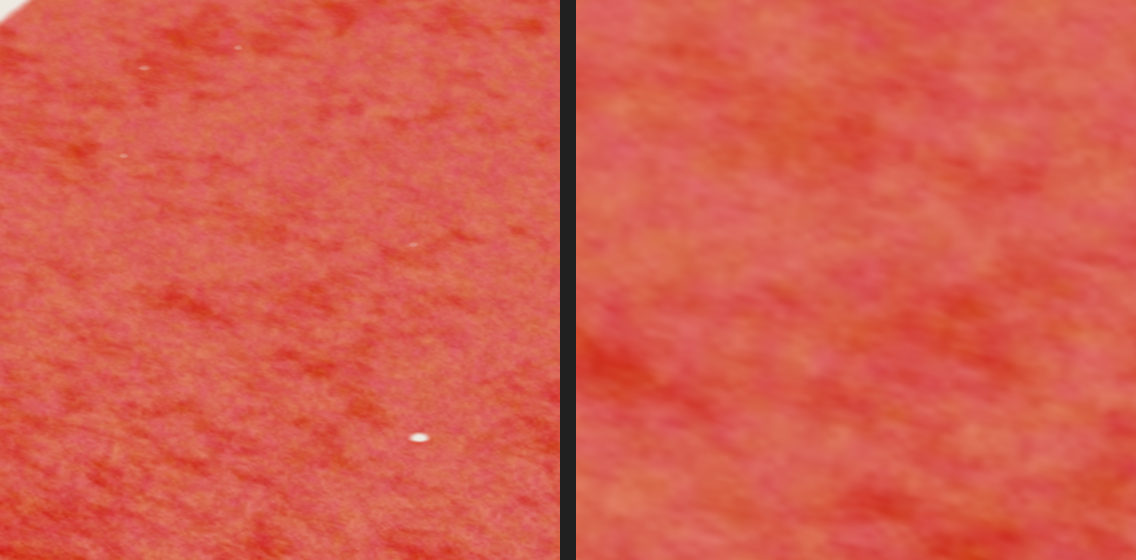
Left: the whole. Right: its middle third, enlarged.
A Shadertoy shader for this texture:

```glsl
const vec3 BASE_RED = vec3(0.856, 0.390, 0.334);
const vec3 DEEP_RED = vec3(0.815, 0.170, 0.075);
const vec3 PINK_SHIFT = vec3(0.002, -0.026, 0.024);   // negated it turns orange
const vec3 TONE_SHIFT = vec3(0.034, 0.085, 0.080);
const vec3 PALE = vec3(0.93, 0.91, 0.88);

const float SLOPE_LOW = 0.34;       // fall of the streaks at the bottom
const float SLOPE_HIGH = 0.10;      // and at the top
const float GRAIN_TILT = 0.22;      // in radians
const vec2 PATCH_SCALE = vec2(6.5, 12.0);
const vec2 STREAK_SCALE = vec2(15.0, 40.0);
const vec2 DAB_SCALE = vec2(36.0, 62.0);
const vec2 CHROMA_SCALE = vec2(62.0, 84.0);
const vec2 GRAIN_SCALE = vec2(82.0, 122.0);
const float PATCH_AMOUNT = 0.76;
const float STREAK_AMOUNT = 0.18;
const float DAB_AMOUNT = 0.24;
const float GRAIN_AMOUNT = 0.62;

const vec2 CHIP_POS = vec2(0.749, 0.217);
const vec2 CHIP_SIZE = vec2(0.021, 0.012);
const vec2 CORNER_SIZE = vec2(0.056, 0.042);
const int FLECK_COUNT = 4;

float hash(vec2 p) {
    vec3 q = fract(vec3(p.xyx) * 0.1031);
    q += dot(q, q.yzx + 33.33);
    return fract((q.x + q.y) * q.z);
}

// Value noise from -1 to 1
float noise(vec2 p) {
    vec2 cell = floor(p);
    vec2 f = fract(p);
    f = f * f * (3.0 - 2.0 * f);
    float low = mix(hash(cell), hash(cell + vec2(1, 0)), f.x);
    float high = mix(hash(cell + vec2(0, 1)), hash(cell + vec2(1, 1)), f.x);
    return 2.0 * mix(low, high, f.y) - 1.0;
}

float fbm(vec2 p) {
    float sum = 0.0;
    float weight = 0.5;
    for (int i = 0; i < 4; i++) {
        sum += weight * noise(p);
        p = mat2(1.9, 0.25, -0.3, 2.0) * p + 17.3;
        weight *= 0.6;
    }
    return sum;
}

// Soft pale drop with a flat underside
float chip(vec2 p, vec2 size) {
    p.y *= p.y < 0.0 ? 1.6 : 1.0;
    return 1.0 - smoothstep(0.35, 1.15, length(p / size));
}

void mainImage(out vec4 fragColor, in vec2 fragCoord) {
    vec2 uv = fragCoord / iResolution.xy;
    float nearness = 1.0 - uv.y;

    // Surface coordinates: streaks fall to the right, steeper near the viewer
    float slope = mix(SLOPE_LOW, SLOPE_HIGH, smoothstep(0.0, 0.9, uv.y));
    vec2 flow = vec2(uv.x, uv.y + slope * (uv.x - 0.5));
    flow += 0.005 * vec2(noise(uv * 23.0 + 50.0), noise(uv * 19.0 + 3.0));

    // Grain coordinates: a plain tilt keeps the specks short
    float c = cos(GRAIN_TILT);
    float s = sin(GRAIN_TILT);
    vec2 tilted = mat2(c, s, -s, c) * uv + 2.0;

    // Ragged deep patches, with short streaks and dabs
    float blotch = fbm(flow * PATCH_SCALE + 41.0);
    float streak = fbm(flow * STREAK_SCALE + 7.0);
    float dab = noise(tilted * DAB_SCALE + 29.0);
    float edges = 0.14 * smoothstep(0.90, 1.0, uv.y) + 0.22 * smoothstep(0.24, 0.0, uv.y);
    float lowerLeft = 0.14 * nearness * (1.0 - uv.x);
    float depth = 0.8 * blotch + 0.5 * streak + 0.2 * dab + edges + lowerLeft;
    float patches = smoothstep(-0.15, 1.15, depth);

    // Fine grain, rougher near the viewer
    vec2 grainPos = tilted * GRAIN_SCALE;
    float grain = 0.65 * noise(grainPos + 90.0) + 0.55 * noise(grainPos * 1.83 + 23.0);
    grain *= mix(0.55, 1.2, nearness);
    float tone = GRAIN_AMOUNT * grain - STREAK_AMOUNT * streak - DAB_AMOUNT * dab;

    // Pink and orange mottling
    vec2 chromaPos = tilted * CHROMA_SCALE;
    float chroma = noise(chromaPos + 5.0) + 0.7 * noise(chromaPos * 0.5 + 61.0);

    vec3 color = mix(BASE_RED, DEEP_RED, PATCH_AMOUNT * patches);
    color += TONE_SHIFT * tone + PINK_SHIFT * chroma;

    // Faint scattered flecks
    for (int i = 0; i < FLECK_COUNT; i++) {
        float id = float(i);
        vec2 pos = vec2(hash(vec2(id, 3.0)), 0.5 + 0.45 * hash(vec2(id, 8.0)));
        vec2 size = vec2(0.008 + 0.008 * hash(vec2(id, 5.0)), 0.006);
        color = mix(color, PALE, 0.3 * chip(uv - pos, size));
    }

    // White chip with a shaded rim
    vec2 chipPos = uv - CHIP_POS;
    color = mix(color, DEEP_RED, 0.3 * chip(chipPos + vec2(0.0, 0.006), CHIP_SIZE * 1.3));
    color = mix(color, PALE, chip(chipPos, CHIP_SIZE));

    // Pale upper left corner
    float corner = dot(vec2(uv.x, 1.0 - uv.y), 1.0 / CORNER_SIZE);
    color = mix(color, PALE, 1.0 - smoothstep(0.65, 1.25, corner + 0.08 * grain));

    fragColor = vec4(clamp(color, 0.0, 1.0), 1.0);
}
```
